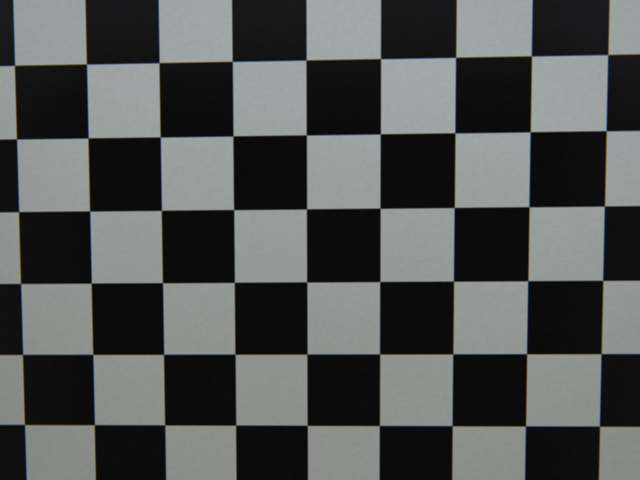
Reproduce this pattern procedurally as a Shadertoy shader.

```glsl
float hash(vec2 p) {
    p = fract(p * vec2(0.1031, 0.1137));
    p += dot(p, p.yx + 33.33);
    return fract((p.x + p.y) * p.x * 17.0);
}

float noise(vec2 p) {
    vec2 i = floor(p), f = fract(p);
    f = f * f * (3.0 - 2.0 * f);
    return mix(mix(hash(i), hash(i + vec2(1, 0)), f.x),
               mix(hash(i + vec2(0, 1)), hash(i + vec2(1, 1)), f.x), f.y);
}

// Perspective from canvas units to board squares
vec2 boardCoord(vec2 p) {
    mat3 boardToCanvas = mat3(0.14462, -0.00089, -0.00409,
                              -0.00436, 0.14440, -0.00609,
                              0.0521, 0.1146, 1.0);
    vec3 q = inverse(boardToCanvas) * vec3(p, 1.0);
    return q.xy / q.z;
}

// 0 on dark squares, 1 on pale squares, with soft edges
float checker(vec2 board) {
    vec2 wave = 0.5 - abs(mod(board + 0.5, 2.0) - 1.0);
    float blur = max(0.018, 6.9 / iResolution.y);
    vec2 side = smoothstep(-blur, blur, wave) * 2.0 - 1.0;
    return 0.5 - 0.5 * side.x * side.y;
}

void mainImage(out vec4 fragColor, in vec2 fragCoord) {
    vec2 p = fragCoord / iResolution.y;
    vec2 center = vec2(0.5 * iResolution.x / iResolution.y, 0.5);
    vec2 fromCenter = p - center;
    vec2 board = boardCoord(p);

    // Slight colour fringing that grows away from the centre
    vec3 pale = vec3(checker(boardCoord(center + fromCenter * 1.0008)),
                     checker(board),
                     checker(boardCoord(center + fromCenter * 0.9985)));

    // Uneven light: brighter and cooler toward the top
    float light = smoothstep(0.0, 1.0, p.y * 0.85 + p.x * 0.12);
    vec3 paper = mix(vec3(0.545, 0.555, 0.54), vec3(0.635, 0.66, 0.66), light);
    paper *= 1.0 - 0.05 * smoothstep(0.45, 0.85, length(fromCenter));

    // Ink with a faint haze along the top and sides
    float haze = smoothstep(0.72, 1.0, p.y) + 0.4 * smoothstep(0.45, 0.67, abs(fromCenter.x));
    vec3 ink = vec3(0.046, 0.043, 0.043) + vec3(0.045, 0.047, 0.054) * haze;

    // Square-to-square variation and paper grain
    float tone = hash(floor(board) + 20.0) - 0.5;
    float grain = noise(p * vec2(150.0, 210.0)) + 0.6 * noise(p * 330.0) - 0.8;
    paper *= 1.0 + 0.012 * tone + 0.025 * grain;
    ink += 0.004 * tone + 0.008 * grain;

    fragColor = vec4(mix(ink, paper, pale), 1.0);
}
```
